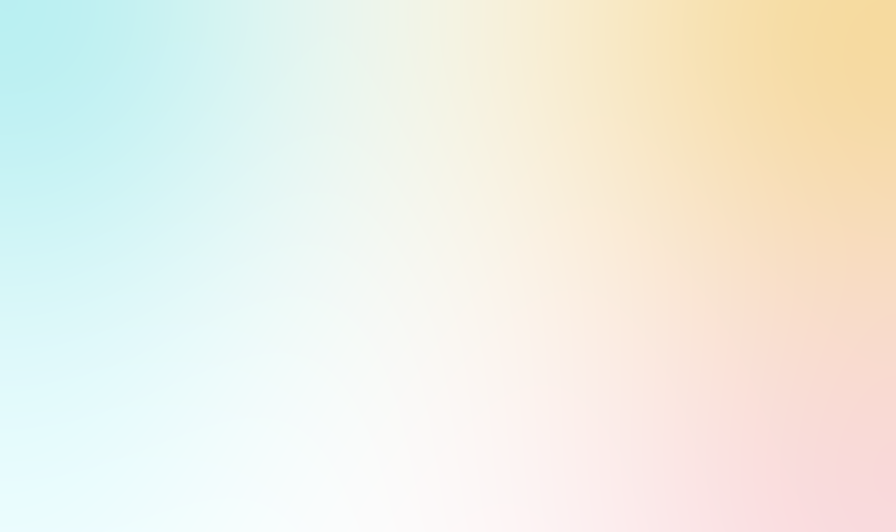
Write a Shadertoy shader that draws this background.

```glsl
// Soft elliptical falloff around a centre, in canvas fractions
float glow(vec2 uv, vec2 centre, vec2 spread) {
    vec2 offset = (uv - centre) / spread;
    return exp(-dot(offset, offset));
}

void mainImage(out vec4 fragColor, in vec2 fragCoord) {
    vec2 uv = fragCoord / iResolution.xy;

    // Each corner glow absorbs part of the white ground
    vec3 color = vec3(1.0);

    // Cyan at upper left, with a paler tint below it
    color -= vec3(0.27, 0.06, 0.05) * glow(uv, vec2(0.0, 1.0), vec2(0.35, 0.67));
    color -= vec3(0.05, 0.004, 0.0) * glow(uv, vec2(0.0, 0.0), vec2(0.28, 0.45));

    // Gold at upper right
    color -= vec3(0.035, 0.135, 0.37) * glow(uv, vec2(1.0, 1.0), vec2(0.44, 0.62));

    // Pink at lower right
    color -= vec3(0.02, 0.135, 0.105) * glow(uv, vec2(1.0, 0.0), vec2(0.37, 0.60));

    fragColor = vec4(clamp(color, 0.0, 1.0), 1.0);
}
```
